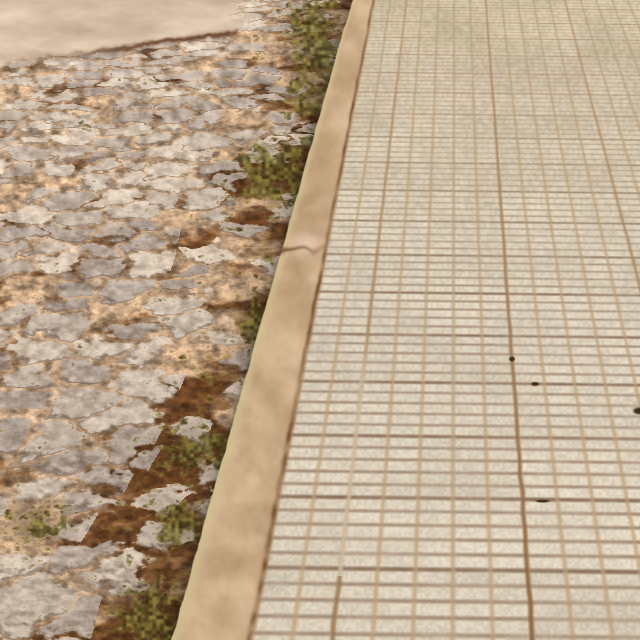
This texture is drawn by a Shadertoy shader. Its source:

```glsl
// A sunlit path in perspective: cobbles and moss on the left, a stone curb, and
// grooved paving on the right. Points are projected to a ground plane, where
// cellular noise makes the stones and repeats make the grooves.

float hash(vec2 p) {
  vec3 q = fract(p.xyx * 0.1031);
  q += dot(q, q.yzx + 33.33);
  return fract((q.x + q.y) * q.z);
}

float noise(vec2 p) {
  vec2 i = floor(p), f = fract(p);
  f = f * f * (3.0 - 2.0 * f);
  return mix(mix(hash(i), hash(i + vec2(1, 0)), f.x),
             mix(hash(i + vec2(0, 1)), hash(i + 1.0), f.x), f.y);
}

float fbm(vec2 p) {
  float sum = 0.0, amp = 0.53;
  for (int i = 0; i < 4; i++) {
    sum += amp * noise(p);
    p = mat2(1.6, 1.2, -1.2, 1.6) * p + 7.3;
    amp *= 0.5;
  }
  return sum;
}

// x as measured along the bottom edge, y as depth
vec2 ground(vec2 p) {
  return vec2((p.x - 0.711) / (1.0 - p.y / 1.653), 1.0 / (1.653 - p.y));
}

// Line repeated at every whole number
float groove(float t, float halfWidth, float blur) {
  float d = abs(fract(t + 0.5) - 0.5);
  return 1.0 - smoothstep(halfWidth - blur, halfWidth + blur, d);
}

// Soft spot: centre in xy, radii in zw
float blob(vec2 p, vec4 spot) {
  vec2 d = (p - spot.xy) / spot.zw;
  return exp(-dot(d, d));
}

vec3 cobbles(vec2 p, float curbGap) {
  vec2 c = ground(p) * vec2(8.5, 38);
  c += 0.9 * (vec2(fbm(c * 1.8), fbm(c * 1.8 + 31.0)) - 0.5);
  // Nearest two cell centres
  float near = 9.0, next = 9.0;
  vec2 id = vec2(0), offset = vec2(0);
  for (int k = 0; k < 9; k++) {
    vec2 cell = floor(c) + vec2(k % 3 - 1, k / 3 - 1);
    vec2 d = c - cell - 0.1 - 0.8 * vec2(hash(cell), hash(cell + 57.0));
    float dist = length(d);
    next = min(next, max(near, dist));
    if (dist < near) { near = dist; id = cell; offset = d; }
  }
  float earthy = 1.0 - smoothstep(0.03, 0.2, curbGap);
  float grain = fbm(p * vec2(80, 120));

  // Soil
  float pale = smoothstep(0.33, 0.66, fbm(c * 1.1 + 4.0) + 0.25 * p.y - 0.2 * earthy);
  vec3 col = mix(vec3(0.42, 0.27, 0.15), vec3(0.78, 0.65, 0.52), pale);
  col *= 0.45 + 1.1 * grain;

  // Stones with a dark lower rim
  float tone = hash(id + 91.0);
  float edge = next - near + 0.45 * (grain - 0.5) - 0.12 * hash(id + 5.0);
  vec3 stone = mix(vec3(0.6, 0.54, 0.5), vec3(0.83, 0.76, 0.68), sqrt(tone));
  stone += 0.4 * (grain - 0.5) + 0.06 * (p.y - 0.3);
  float rim = (1.0 - smoothstep(0.05, 0.3, edge)) * (1.0 - smoothstep(-0.35, 0.0, offset.y));
  stone = mix(stone, vec3(0.36, 0.29, 0.25), 0.6 * rim);
  float bare = 0.08 + 0.42 * earthy + 0.22 * (1.0 - smoothstep(0.1, 0.45, p.y));
  col = mix(col, stone, step(bare, hash(id + 13.0)) * smoothstep(0.0, 0.14, edge));

  // Moss clumps and an olive verge
  float moss = blob(p, vec4(0.43, 0.73, 0.06, 0.04))
    + blob(p, vec4(0.395, 0.5, 0.02, 0.035)) + blob(p, vec4(0.3, 0.295, 0.06, 0.03))
    + blob(p, vec4(0.28, 0.18, 0.05, 0.03)) + blob(p, vec4(0.24, 0.03, 0.05, 0.06))
    + blob(p, vec4(0.06, 0.18, 0.06, 0.035)) + blob(p, vec4(0.49, 0.92, 0.04, 0.12));
  float leaf = noise(p * 170.0);
  vec3 green = mix(vec3(0.2, 0.16, 0.06), vec3(0.6, 0.55, 0.27), leaf);
  float cover = 0.35 * moss + 0.1 * earthy + 0.7 * grain + 0.25 * (noise(p * 70.0) - 0.5);
  col = mix(col, green, 0.85 * smoothstep(0.52, 0.72, cover));

  // Sandy slab at the far end with a shaded lip
  float lip = p.y - 0.902 - 0.127 * p.x + 0.016 * (fbm(p * 40.0) - 0.5);
  float reach = 1.0 - smoothstep(0.34, 0.42, p.x + 0.08 * (grain - 0.5));
  vec3 sand = vec3(0.85, 0.76, 0.66) + 0.26 * (fbm(p * vec2(14, 45)) - 0.5);
  col = mix(col, sand, reach * smoothstep(-0.004, 0.006, lip));
  float shade = exp(-lip * lip * 40000.0) * smoothstep(0.0, 0.25, p.x);
  return mix(col, vec3(0.36, 0.22, 0.13), 0.8 * shade * reach);
}

vec3 paving(vec2 p, float px) {
  vec2 g = ground(p + vec2(0, 0.012 * (p.x - 0.6)));
  float column = (g.x - 0.122) / 0.314, row = (g.y - 0.699) / 0.0505;
  float blurX = px / (0.0628 * (1.0 - p.y / 1.653));
  float blurY = px / (0.0101 * pow(1.653 - p.y, 2.0));
  float wear = fbm(p * vec2(16, 22));
  vec3 col = mix(vec3(0.86, 0.81, 0.73), vec3(0.82, 0.76, 0.65), smoothstep(0.5, 1.0, p.y));
  col += 0.03 * (hash(floor(vec2(column, row)) + 40.0) - 0.5);
  col += 0.1 * (wear - 0.5) + 0.09 * (noise(p * 240.0) - 0.5);

  // Cross grooves and tile joints
  float fade = mix(0.7, 0.28, smoothstep(0.4, 1.0, p.y)) * (0.5 + wear);
  col = mix(col, vec3(0.6, 0.51, 0.42), fade * groove(row * 5.0, 0.12, 0.08 + blurY * 0.7));
  col = mix(col, vec3(0.46, 0.35, 0.26), 0.7 * fade * groove(row, 0.025, 0.02 + blurY * 0.15));

  // Lengthwise grooves and column seams
  col = mix(col, vec3(0.74, 0.62, 0.47), 0.7 * groove(column * 5.0, 0.06, 0.04 + blurX * 0.7));
  float seam = groove(column + 0.012 * (noise(p * 35.0) - 0.5), 0.011, 0.008 + blurX * 0.13);
  float filled = step(column, -0.5) * step(0.1, p.y) * (1.0 - smoothstep(0.4, 0.5, p.y));
  vec3 seamColor = mix(vec3(0.5, 0.35, 0.21), vec3(0.86, 0.8, 0.71), filled);
  col = mix(col, seamColor, seam * mix(0.8, 0.2, p.y) * (abs(column) < 0.5 ? 1.0 : 0.65));

  // Debris
  float debris = blob(p, vec4(0.8, 0.439, 0.006, 0.005)) + blob(p, vec4(0.836, 0.4, 0.008, 0.004))
    + blob(p, vec4(0.848, 0.217, 0.014, 0.003)) + blob(p, vec4(0.998, 0.358, 0.011, 0.007));
  return mix(col, vec3(0.25, 0.18, 0.1), smoothstep(0.3, 0.9, debris));
}

vec3 curb(vec2 p, float across) {
  vec3 col = vec3(0.78, 0.66, 0.52) + 0.24 * (fbm(p * 26.0) - 0.5);
  col = mix(col, vec3(0.82, 0.75, 0.56), 0.7 - 0.7 * smoothstep(0.03, 0.22, across));
  // Chipped joint
  float joint = p.y - 0.607 - 0.01 * across + 0.02 * (noise(p * 55.0) - 0.5);
  col = mix(col, vec3(0.91, 0.78, 0.68), blob(p, vec4(0.48, 0.618, 0.025, 0.016)));
  return mix(col, vec3(0.42, 0.27, 0.16), exp(-joint * joint * 50000.0) * (0.8 - 0.6 * across));
}

void mainImage(out vec4 fragColor, in vec2 fragCoord) {
  vec2 p = fragCoord / iResolution.xy;
  float px = 1.0 / iResolution.y, wobble = 0.004 * (fbm(p * 40.0) - 0.5);
  float left = 0.268 + 0.2825 * p.y + wobble;
  float right = 0.39 + 0.194 * p.y + wobble;
  vec3 col = cobbles(p, left - p.x);
  col *= 1.0 - 0.4 * exp(-max(left - p.x, 0.0) / 0.012);
  col = mix(col, curb(p, (p.x - left) / (right - left)), smoothstep(-px, px, p.x - left));
  col = mix(col, paving(p, px), smoothstep(-px, px, p.x - right));
  // Dirt beside the curb
  float gap = exp(-pow(abs(p.x - right) / (0.005 - 0.003 * p.y), 2.0));
  col = mix(col, vec3(0.42, 0.27, 0.15), gap * (0.3 + 0.6 * noise(p * 60.0)));
  fragColor = vec4(clamp(col, 0.0, 1.0), 1);
}
```
